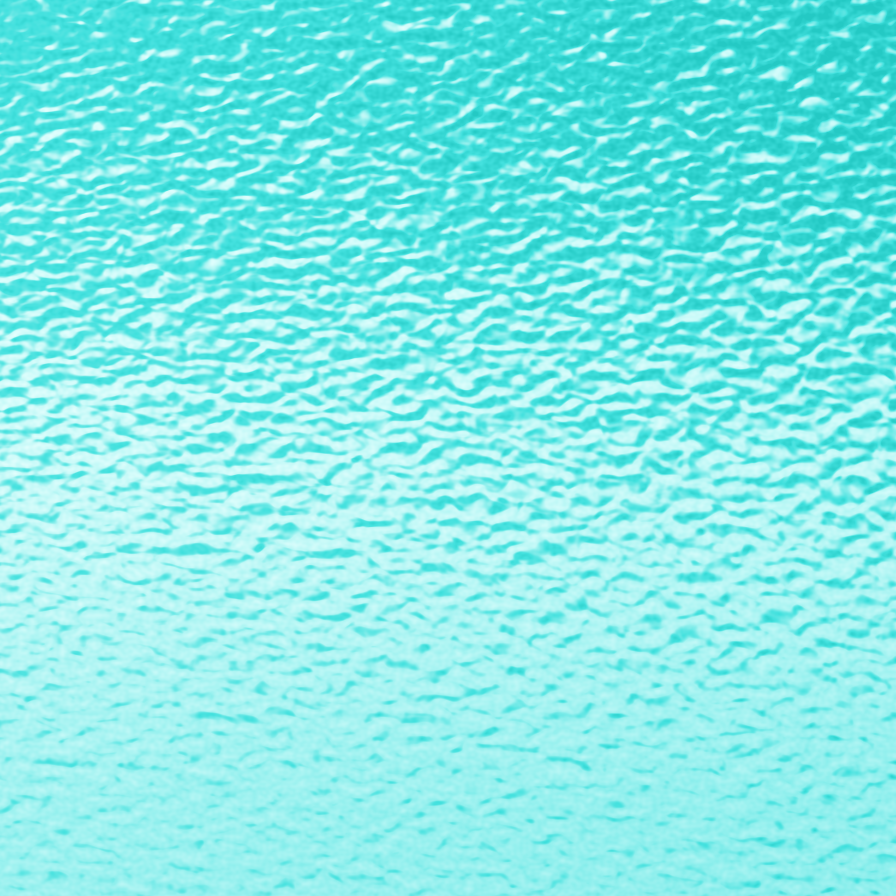
This texture is drawn by a three.js fragment shader. Its source:

```glsl
varying vec2 vUv;

const vec3 DEEP = vec3(0.14, 0.79, 0.77);
const vec3 TURQUOISE = vec3(0.26, 0.88, 0.87);
const vec3 PALE = vec3(0.90, 1.0, 0.995);
const vec2 RIPPLE_FREQUENCY = vec2(50.0, 82.0);

vec2 randomGradient(vec2 cell) {
  float angle = 6.2832 * fract(sin(dot(cell, vec2(127.1, 311.7))) * 43758.55);
  return vec2(cos(angle), sin(angle));
}

float gradientNoise(vec2 p) {
  vec2 cell = floor(p);
  vec2 f = p - cell;
  vec2 u = f * f * f * (f * (f * 6.0 - 15.0) + 10.0);
  vec2 e = vec2(1.0, 0.0);
  float a = dot(randomGradient(cell), f);
  float b = dot(randomGradient(cell + e.xy), f - e.xy);
  float c = dot(randomGradient(cell + e.yx), f - e.yx);
  float d = dot(randomGradient(cell + e.xx), f - e.xx);
  return mix(mix(a, b, u.x), mix(c, d, u.x), u.y);
}

// Small ripples with a broader and a finer layer
float rippleHeight(vec2 p) {
  float broad = 0.45 * gradientNoise(p * 0.57 + 9.4);
  float fine = 0.3 * gradientNoise(p * 1.9 + 17.3);
  return gradientNoise(p) + broad + fine;
}

// Vertical slope of the wavy surface, scaled to about unit deviation
float rippleSlope(vec2 uv, vec2 frequency) {
  float slant = mix(-0.07, 0.11, smoothstep(0.1, 1.0, uv.y));
  vec2 p = vec2(uv.x, uv.y - slant * (uv.x - 0.5)) * frequency;
  vec2 warp = vec2(gradientNoise(p * 0.6 + 5.1), gradientNoise(p * 0.6 + 41.7));
  p += 0.5 * warp;
  vec2 reach = vec2(-0.06, 0.25);
  return 3.3 * (rippleHeight(p + reach) - rippleHeight(p - reach));
}

// Slope above which the surface catches light, rising with height
float glintThreshold(vec2 uv) {
  float rise = smoothstep(0.0, 1.1, uv.y);
  float patches = 0.4 * gradientNoise(uv * 7.0 + 2.7);
  return mix(-1.75, 1.45, rise) + 0.35 * (uv.x - 0.5) + patches;
}

vec3 waterColor(float tone) {
  vec3 shade = mix(DEEP, TURQUOISE, clamp((tone - 0.14) / 0.12, 0.0, 1.0));
  return mix(shade, PALE, clamp((tone - 0.26) / 0.64, 0.0, 1.0));
}

void main() {
  float slope = rippleSlope(vUv, RIPPLE_FREQUENCY);
  float side = vUv.x - 0.5;

  // Lit and shaded levels drift across the canvas
  float litTone = mix(0.58, 0.76, smoothstep(0.0, 0.55, vUv.y)) - 0.06 * side;
  float shadedTone = mix(0.34, 0.23, smoothstep(0.2, 0.95, vUv.y)) - 0.1 * side;

  // Ripples and fine grain
  float lit = smoothstep(-1.1, 1.1, slope - glintThreshold(vUv));
  float grain = gradientNoise(vUv * vec2(150.0, 190.0));
  float tone = mix(shadedTone, litTone, lit) + 0.03 * slope + 0.08 * grain;

  gl_FragColor = vec4(waterColor(tone), 1.0);
}
```
